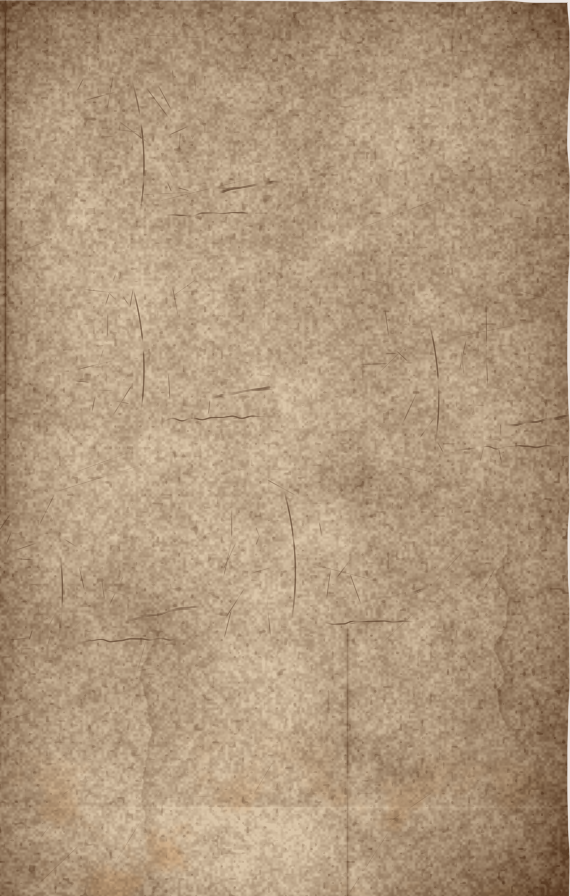
This texture is drawn by a Shadertoy shader. Its source:

```glsl
// Aged parchment: a linear tan ramp driven by one tone value, which sums
// mottling, grain, wrinkles, darkened borders, water stains and creases.
// Scratches are clusters of thin, broken, tapered strokes plus loose hairs.

const vec3 DARK  = vec3(0.49, 0.38, 0.28);
const vec3 LIGHT = vec3(0.75, 0.66, 0.55);
const vec3 RUST  = vec3(0.66, 0.50, 0.34);
const vec3 INK   = vec3(0.33, 0.22, 0.14);
const vec3 BACKING = vec3(0.92, 0.90, 0.89);

const float BASE_TONE = 0.95;
const float MOTTLE = 0.85;
const float GRAIN = 0.50;
const float WRINKLE = 0.30;
const float SCRATCH_WIDTH = 0.0007;
const float SCRATCH_INK = 0.62;
const int TICKS = 15;
const int HAIRS = 36;
const float FOLD_Y = 0.099;
const float CREASE_X = 0.388;
const vec2 CLUSTERS[5] = vec2[5](vec2(0.159, 0.837), vec2(0.159, 0.609),
    vec2(0.488, 0.577), vec2(0.328, 0.382), vec2(0.068, 0.362));

float hash(vec2 p) {
    vec3 q = fract(vec3(p.xyx) * 0.1031);
    q += dot(q, q.yzx + 33.33);
    return fract((q.x + q.y) * q.z);
}

float noise(vec2 p) {
    vec2 i = floor(p), f = fract(p);
    f = f * f * (3.0 - 2.0 * f);
    return mix(mix(hash(i), hash(i + vec2(1, 0)), f.x),
               mix(hash(i + vec2(0, 1)), hash(i + vec2(1, 1)), f.x), f.y);
}

float fbm(vec2 p) {
    float sum = 0.0, amp = 0.5;
    for (int i = 0; i < 5; i++) {
        sum += amp * noise(p);
        p = mat2(1.6, 1.2, -1.2, 1.6) * p + 17.3;
        amp *= 0.5;
    }
    return sum / 0.97;
}

// Thin line from a to b, fading at both tips.
float stroke(vec2 p, vec2 a, vec2 b, float width) {
    float px = 1.0 / iResolution.y;
    vec2 ab = b - a;
    float h = clamp(dot(p - a, ab) / dot(ab, ab), 0.0, 1.0);
    float d = length(p - a - ab * h);
    float taper = smoothstep(0.0, 0.2, h) * smoothstep(1.0, 0.8, h);
    return taper * (1.0 - smoothstep(width - 0.5 * px, width + 0.7 * px, d));
}

// One cluster: a bowed upright, a double streak, a level line and ticks.
float scratchCluster(vec2 p, float seed) {
    if (abs(p.x) > 0.2 || abs(p.y) > 0.13) return 0.0;
    float w = SCRATCH_WIDTH;
    vec2 bowed = p + vec2(1.5 * p.y * p.y, 0.0);
    float s = stroke(bowed, vec2(-0.004, 0.078), vec2(0.006, -0.078), w);
    vec2 rough = p + 0.004 * (noise(p * 90.0 + seed) - 0.5);
    s = max(s, stroke(rough, vec2(0.075, -0.053), vec2(0.158, -0.038), w * 1.5));
    s = max(s, 0.8 * stroke(rough, vec2(0.085, -0.049), vec2(0.150, -0.042), w));
    s = max(s, stroke(rough, vec2(0.020, -0.078), vec2(0.140, -0.074), w));
    for (int i = 0; i < TICKS; i++) {
        vec2 k = vec2(float(i) * 3.0, seed);
        vec2 c = (vec2(hash(k), hash(k + 0.7)) - 0.5) * vec2(0.15, 0.16);
        float angle = 1.57 + 1.3 * (hash(k + 1.3) - 0.5);
        if (hash(k + 2.9) > 0.75) angle += 1.4;
        vec2 dir = vec2(cos(angle), sin(angle)) * mix(0.006, 0.024, hash(k + 4.1));
        s = max(s, 0.65 * stroke(p, c - dir, c + dir, w * 0.7));
    }
    return s;
}

// Long faint hairs, mostly rising to the right.
float looseHairs(vec2 p, float aspect) {
    float s = 0.0;
    for (int i = 0; i < HAIRS; i++) {
        vec2 k = vec2(float(i) * 5.0, 91.0);
        vec2 c = vec2(hash(k) * aspect, hash(k + 0.7));
        float angle = mix(-0.3, 1.3, hash(k + 1.9));
        vec2 dir = vec2(cos(angle), sin(angle)) * mix(0.01, 0.06, hash(k + 3.3));
        s = max(s, stroke(p, c - dir, c + dir, SCRATCH_WIDTH * 0.5));
    }
    return s;
}

// Ragged vertical water mark: sharp on one side, soft on the other.
float tideMark(vec2 p, float x, float low, float high) {
    float d = p.x - x - 0.035 * (fbm(vec2(x * 50.0, p.y * 28.0)) - 0.5);
    float rim = smoothstep(-0.002, 0.001, d) * exp(-max(d, 0.0) / 0.009);
    return rim * smoothstep(low, low + 0.05, p.y) * smoothstep(high, high - 0.08, p.y);
}

void mainImage(out vec4 fragColor, in vec2 fragCoord) {
    vec2 p = fragCoord / iResolution.y;
    float aspect = iResolution.x / iResolution.y, px = 1.0 / iResolution.y;
    float cloud = fbm(p * 7.0 + 3.0);

    // Mottling, grain, specks and slanted wrinkles
    float tone = BASE_TONE + MOTTLE * (cloud - 0.5) + 0.45 * (fbm(p * 30.0) - 0.5);
    tone += GRAIN * (noise(p * 340.0) - 0.5) + 0.7 * GRAIN * (noise(p * 170.0 + 40.0) - 0.5);
    tone -= 0.35 * smoothstep(0.78, 0.97, noise(p * 210.0 + 9.0));
    vec2 slanted = mat2(0.94, -0.34, 0.34, 0.94) * p;
    tone += WRINKLE * (fbm(slanted * vec2(7.0, 32.0)) - 0.5) * smoothstep(0.1, 0.45, p.x);

    // Darkened borders and lower right corner
    float border = 0.60 * exp(-p.x / 0.045) + 0.70 * exp(-(aspect - p.x) / 0.065)
                 + 0.65 * exp(-(1.0 - p.y) / 0.055) + 0.35 * exp(-p.y / 0.05);
    border += 0.40 * exp(-dot(p - vec2(aspect, 0.06), p - vec2(aspect, 0.06)) / 0.03);
    tone -= border * (0.45 + 1.1 * cloud);

    // Water marks, fold and crease
    tone -= 0.40 * tideMark(p, 0.160, 0.03, 0.33) + 0.45 * tideMark(p, 0.560, 0.17, 0.42);
    float below = 1.0 - smoothstep(FOLD_Y - px, FOLD_Y + px, p.y);
    tone += below * 0.28 * exp(-pow((p.x - 0.28) / 0.13, 2.0));
    tone += 0.18 * exp(-abs(p.y - FOLD_Y) / 0.0015);
    float creased = smoothstep(0.31, 0.29, p.y) * (0.4 + 0.8 * noise(p * vec2(9.0, 40.0)));
    tone -= 0.65 * creased * exp(-abs(p.x - CREASE_X) / 0.0015);
    tone -= 0.80 * exp(-abs(p.x - 0.006) / 0.0015) * smoothstep(0.3, 0.7, p.y);

    vec3 colour = mix(DARK, LIGHT, clamp(tone, -0.5, 1.4));
    float rust = smoothstep(0.50, 0.66, fbm(p * 16.0 + 60.0)) * smoothstep(0.22, 0.04, p.y);
    colour = mix(colour, RUST * (0.75 + 0.3 * tone), 0.5 * rust);

    // Scratches, broken up along their length
    float scratch = 0.0;
    for (int i = 0; i < 5; i++)
        scratch = max(scratch, scratchCluster(p - CLUSTERS[i], float(i) * 11.0 + 2.0));
    scratch = max(scratch, 0.30 * looseHairs(p, aspect));
    scratch *= smoothstep(0.1, 0.65, noise(p * 75.0 + 5.0));
    colour = mix(colour, INK, SCRATCH_INK * scratch);

    // Pale backing beyond the worn right and top edges
    float wear = 0.003 * noise(p * 25.0);
    float gap = min(aspect - p.x - wear, 1.0 - p.y - wear * smoothstep(0.1, 0.6, p.x));
    colour = mix(BACKING, colour, smoothstep(-0.5 * px, px, gap));
    fragColor = vec4(clamp(colour, 0.0, 1.0), 1.0);
}
```
